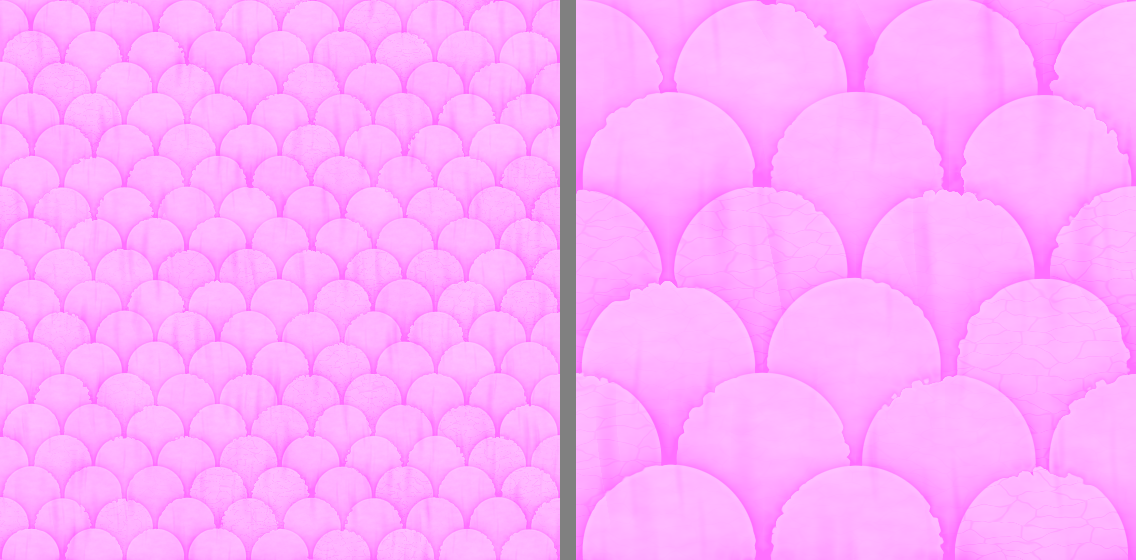
Left, the full canvas; right, a detail of the centre.
Write a Shadertoy shader that draws this pattern.

```glsl
// Worn pink fish-scale tiling: staggered rows of round-topped scales, lower rows in front.
// Rows are composited front to back; each front scale casts a soft shadow on those behind.
// Cellular noise gives chips, cracks and drips; layered sines give the blotchy stain.

const float COLUMNS = 9.0;          // scales across; rows sit half a column apart
const float RADIUS = 0.465;         // scale radius, in columns
const float JITTER = 0.025;         // placement wobble, in columns
const float CHIP_DEPTH = 0.045;     // depth of the ragged rim
const float LINE_WIDTH = 0.018;     // narrow contact shadow
const float HALO_WIDTH = 0.095;     // wide soft shadow
const float STREAK_STRENGTH = 0.26;
const float CRACK_STRENGTH = 0.20;
const vec3 PALE = vec3(1.0, 0.755, 1.0);
const vec3 DEEP = vec3(1.0, 0.44, 1.0);

float hash(vec2 p) {
    vec3 q = fract(vec3(p.xyx) * 0.1031);
    q += dot(q, q.yzx + 33.33);
    return fract((q.x + q.y) * q.z);
}

vec2 hash2(vec2 p) {
    return vec2(hash(p + 17.3), hash(p + 91.7));
}

// Nearest distance, second nearest distance, random value of the nearest cell
vec3 cellular(vec2 p) {
    vec2 base = floor(p);
    vec3 best = vec3(9.0, 9.0, 0.0);
    for (int j = -1; j <= 1; j++) {
        for (int i = -1; i <= 1; i++) {
            vec2 cell = base + vec2(i, j);
            float d = length(cell + hash2(cell) - p);
            if (d < best.x) best = vec3(d, best.x, hash(cell + 5.0));
            else best.y = min(best.y, d);
        }
    }
    return best;
}

// Layered, rotated sines, roughly -1 to 1
float clouds(vec2 p) {
    float sum = 0.0, amp = 0.5;
    for (int i = 0; i < 5; i++) {
        p = mat2(0.8, 0.6, -0.6, 0.8) * p * 1.7 + 2.3;
        sum += amp * sin(p.x + 1.4 * sin(p.y));
        amp *= 0.65;
    }
    return sum;
}

// Vertical drips: cells stretched far along y
float streaks(vec2 p) {
    vec2 q = p + vec2(0.02 * sin(p.y * 5.0), 0.0);
    vec3 broad = cellular(q * vec2(5.0, 0.9) + 40.0);
    vec3 thin = cellular(q * vec2(13.0, 1.3) + 80.0);
    return smoothstep(0.45, 0.0, broad.x) * smoothstep(0.35, 1.0, broad.z)
         + 0.6 * smoothstep(0.4, 0.0, thin.x) * smoothstep(0.5, 1.0, thin.z);
}

// Fine, mostly horizontal cracks
float cracks(vec2 p) {
    vec2 q = p + 0.03 * vec2(clouds(p * 4.0), clouds(p * 5.0 + 7.0));
    vec3 c = cellular(q * vec2(4.5, 13.0) + 120.0);
    return smoothstep(0.09, 0.0, c.y - c.x);
}

void mainImage(out vec4 fragColor, in vec2 fragCoord) {
    // Units of one column, y pointing down
    vec2 p = vec2(fragCoord.x, iResolution.y - fragCoord.y) * COLUMNS / iResolution.y;
    float edge = 0.8 * COLUMNS / iResolution.y;

    // Wear shared by all scales
    float stain = clouds(p * 1.6);
    float grain = clouds(p * vec2(9.0, 17.0));
    float drip = streaks(p);
    float crack = cracks(p);
    float chip = smoothstep(0.25, 0.75, cellular(p * 15.0).x) + 0.25 * grain;

    float grime = 0.0, shadow = 0.0, visible = 1.0;
    float frontRow = floor(p.y * 2.0) + 1.0;
    for (int i = 0; i < 4; i++) {
        float row = frontRow - float(i);
        float shift = 0.5 * mod(row, 2.0);
        vec2 id = vec2(floor(p.x - shift + 0.5), row);
        vec2 rnd = hash2(id + 30.0);
        vec2 center = vec2(id.x + shift, 0.5 * row + RADIUS) + (rnd - 0.5) * JITTER;
        vec2 q = p - center;

        // Round top with straight sides, ragged along part of the rim
        float d = length(vec2(q.x, max(-q.y, 0.0))) - RADIUS;
        float ragged = smoothstep(-0.1, 0.7, sin(atan(q.x, -q.y) * 2.5 + rnd.x * 6.3));
        d += CHIP_DEPTH * chip * ragged * (0.25 + 0.75 * rnd.y);

        // Surface: tone, stain, darker foot, drips and cracks, pale lip
        float surface = 0.09 + 0.09 * hash(id + 60.0) + 0.05 * stain + 0.045 * grain;
        surface += 0.25 * smoothstep(-0.1, 0.48, q.y) + STREAK_STRENGTH * drip;
        float cracked = smoothstep(0.55, 0.95, hash(id + 90.0));
        surface += CRACK_STRENGTH * crack * (0.12 + 0.88 * cracked);
        surface -= 0.07 * smoothstep(-0.035, -0.008, d);

        float cover = 1.0 - smoothstep(-edge, edge, d);
        grime += visible * cover * (surface + shadow);
        visible *= 1.0 - cover;

        // Shadow passed on to the rows behind
        float gap = max(d, 0.0);
        shadow += 0.25 * exp(-gap / LINE_WIDTH)
                + 0.36 * exp(-gap / HALO_WIDTH) * (0.85 + 0.35 * stain);
    }

    fragColor = vec4(mix(PALE, DEEP, clamp(grime, 0.0, 1.0)), 1.0);
}
```
